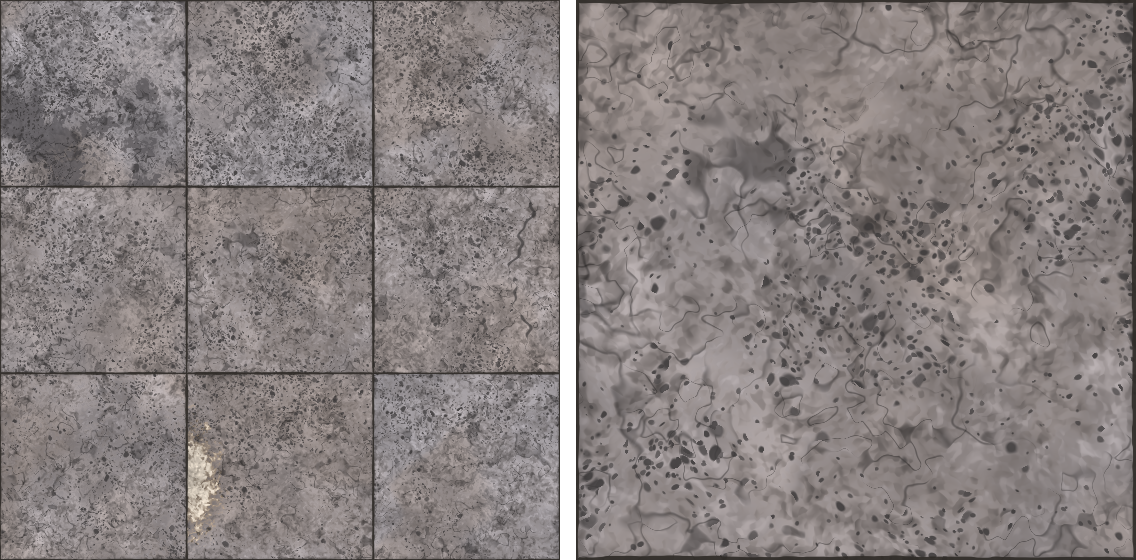
Left: the whole. Right: its middle third, enlarged.
Write a Shadertoy shader that draws this texture.

```glsl
// Nine worn travertine slabs, three by three, with thin dark joints.
// Layered cellular noise gives the mottling, clustered pits and hairline veins;
// small per-slab tables set the tint and wear, and two slabs get a stain or a crack.

const float TILES = 3.0;
const float JOINT_THIN = 0.002;   // half widths, in slab units
const float JOINT_WIDE = 0.009;
const float GRAIN_BROAD = 0.085;  // contrast of the broadest mottling layer
const float GRAIN_STEP = 0.026;   // added for each finer layer
const float PIT_FREQ = 27.0;      // cells per slab for the largest pits
const vec3 WARM_STONE  = vec3(0.602, 0.564, 0.555);
const vec3 COOL_STONE  = vec3(0.615, 0.598, 0.615);
const vec3 BROWN_CLOUD = vec3(0.560, 0.515, 0.495);
const vec3 SMOKE_COLOR = vec3(0.330, 0.318, 0.330);
const vec3 PIT_COLOR   = vec3(0.230, 0.220, 0.222);
const vec3 JOINT_COLOR = vec3(0.180, 0.165, 0.150);
const vec3 CREAM       = vec3(0.800, 0.765, 0.715);
const vec3 OCHRE       = vec3(0.570, 0.480, 0.370);
const vec2 STAINED_SLAB = vec2(1.0, 0.0);
const vec2 CRACKED_SLAB = vec2(2.0, 1.0);
const vec2 SMOKED_SLAB  = vec2(0.0, 2.0);

// Per slab, from the lower left, row by row
const float COOLNESS[9] = float[9](0.30, 0.20, 0.70, 0.45, 0.25, 0.20, 1.00, 0.85, 0.45);
const float PITTING[9]  = float[9](0.36, 0.44, 0.24, 0.32, 0.46, 0.36, 0.36, 0.48, 0.44);
const float SMOKE[9]    = float[9](0.45, 0.25, 0.30, 0.35, 0.30, 0.20, 1.00, 0.25, 0.35);

vec3 hash3(vec2 p) {
    vec3 q = fract(vec3(p.xyx) * vec3(0.1031, 0.1030, 0.0973));
    q += dot(q, q.yxz + 33.33);
    return fract((q.xxy + q.yzz) * q.zyx);
}

// x: distance to nearest cell point, y: smooth blend of cell values, z: nearest cell value
vec3 cellular(vec2 p) {
    vec2 cell = floor(p), f = p - cell;
    float nearest = 8.0, id = 0.0, sum = 0.0, total = 0.0;
    for (int j = -1; j <= 1; j++)
    for (int i = -1; i <= 1; i++) {
        vec2 o = vec2(i, j);
        vec3 h = hash3(cell + o + 100.0);
        vec2 d = o + h.xy - f;
        float d2 = dot(d, d), w = exp(-7.0 * d2);
        sum += w * h.z;
        total += w;
        if (d2 < nearest) { nearest = d2; id = h.z; }
    }
    return vec3(sqrt(nearest), sum / total, id);
}

float blend(vec2 p) { return cellular(p).y; }

// Layered sines that bend round cells into ragged shapes
vec2 ripple(vec2 p) {
    return 0.008 * sin(p.yx * 19.0 + 1.5 * sin(p * 13.0))
         + 0.003 * sin(p.yx * 71.0 + 1.5 * sin(p * 43.0))
         + 0.0015 * sin(p.yx * 190.0 + p * 90.0);
}

void mainImage(out vec4 fragColor, in vec2 fragCoord) {
    vec2 grid = fragCoord / iResolution.xy * TILES;
    vec2 slab = floor(grid), uv = grid - slab;
    float px = TILES / iResolution.y;
    int index = int(slab.x + TILES * slab.y);
    vec2 seed = slab * vec2(7.31, 9.17);
    vec2 p = uv + seed + ripple(uv + seed);

    // Mottling, from broad patches to fine grain
    float tone = 0.0, freq = 3.5;
    for (int i = 0; i < 6; i++) {
        float layer = float(i);
        tone += (GRAIN_BROAD + GRAIN_STEP * layer) * (blend(p * freq + layer * 19.0) - 0.5);
        freq *= 1.95;
    }

    // Broad tint: cool or warm stone with brown clouds
    float cloud = blend(p * 2.3 + 31.0) + 0.6 * tone;
    float tint = COOLNESS[index] + 0.5 * (blend(p * 3.1 + 57.0) - 0.5) + tone;
    vec3 color = mix(WARM_STONE, COOL_STONE, clamp(tint, 0.0, 1.0));
    color = mix(color, BROWN_CLOUD, 0.6 * smoothstep(0.45, 0.85, cloud));
    color *= 1.0 + 1.25 * tone;

    // Smoky patches with broken edges
    float smoke = 0.6 * blend(p * 4.3 + 83.0) + 0.4 * blend(p * 11.0 + 7.0) + 2.0 * tone;
    if (slab == SMOKED_SLAB) smoke += 0.3 * exp(-9.0 * dot(uv - vec2(0.25, 0.33), uv - vec2(0.25, 0.33))) - 0.05;
    color = mix(color, SMOKE_COLOR, SMOKE[index] * 0.8 * smoothstep(0.5, 0.85, smoke));

    // Curling hairline veins, broad and fine
    for (int i = 0; i < 2; i++) {
        float scale = 16.0 + 18.0 * float(i);
        float vein = abs(blend(p * scale + 11.0) - 0.42);
        float veined = smoothstep(0.35, 0.75, blend(p * (4.0 + scale * 0.2) + 23.0));
        color *= 1.0 - 0.3 * veined * (1.0 - smoothstep(0.0, 0.09, vein));
    }

    // Pits in three sizes, gathered in clusters
    float cluster = 0.7 * blend(p * 3.4 + 47.0) + 0.3 * blend(p * 9.0 + 71.0);
    cluster = smoothstep(0.36, 0.76, cluster);
    float pits = 0.0;
    freq = PIT_FREQ;
    for (int i = 0; i < 3; i++) {
        vec3 c = cellular(p * freq + float(i) * 29.0);
        float chance = PITTING[index] * (0.07 + cluster) * (0.45 + 0.3 * float(i));
        float radius = mix(0.14, 0.40, fract(c.z * 57.0)) + 0.5 * tone;
        float soft = max(0.12, px * freq * 0.7);
        float pit = 1.0 - smoothstep(radius - soft, radius + soft, c.x);
        float depth = mix(0.6, 1.0, fract(c.z * 91.0));
        pits = max(pits, pit * depth * step(c.z, chance));
        freq *= 1.7;
    }
    color = mix(color, PIT_COLOR, 0.88 * pits);

    // Cream stain with an ochre rim on the left edge of one slab
    if (slab == STAINED_SLAB) {
        float d = length((uv - vec2(0.03, 0.46)) / vec2(0.13, 0.27)) - 2.5 * tone;
        color = mix(color, OCHRE * (1.0 + tone), 0.6 * (1.0 - smoothstep(0.6, 1.25, d)));
        color = mix(color, CREAM * (1.0 + tone), 0.85 * (1.0 - smoothstep(0.35, 0.9, d)));
    }

    // Broken crack wandering down one slab
    if (slab == CRACKED_SLAB) {
        float path = 0.79 + 0.05 * sin(uv.y * 8.0 + 0.6) + 0.02 * sin(uv.y * 31.0) + 0.008 * sin(uv.y * 83.0);
        float width = 0.009 * smoothstep(0.3, 0.7, blend(vec2(uv.y * 9.0, 5.0)));
        float crack = 1.0 - smoothstep(width - px, width + px, abs(uv.x - path));
        color = mix(color, PIT_COLOR, 0.7 * crack * smoothstep(0.05, 0.15, uv.y));
    }

    // Uneven joints and grime along the slab edges
    vec2 edges = min(uv, 1.0 - uv);
    float edge = min(edges.x, edges.y);
    float halfWidth = mix(JOINT_THIN, JOINT_WIDE, blend(grid * 5.0) * 0.6 + blend(grid * 38.0) * 0.4);
    color *= 1.0 - 0.15 * (1.0 - smoothstep(0.0, 0.025, edge + 0.04 * tone));
    float joint = 1.0 - smoothstep(halfWidth - 0.6 * px, halfWidth + 0.6 * px, edge);
    color = mix(color, JOINT_COLOR, 0.9 * joint);

    fragColor = vec4(clamp(color, 0.0, 1.0), 1.0);
}
```
